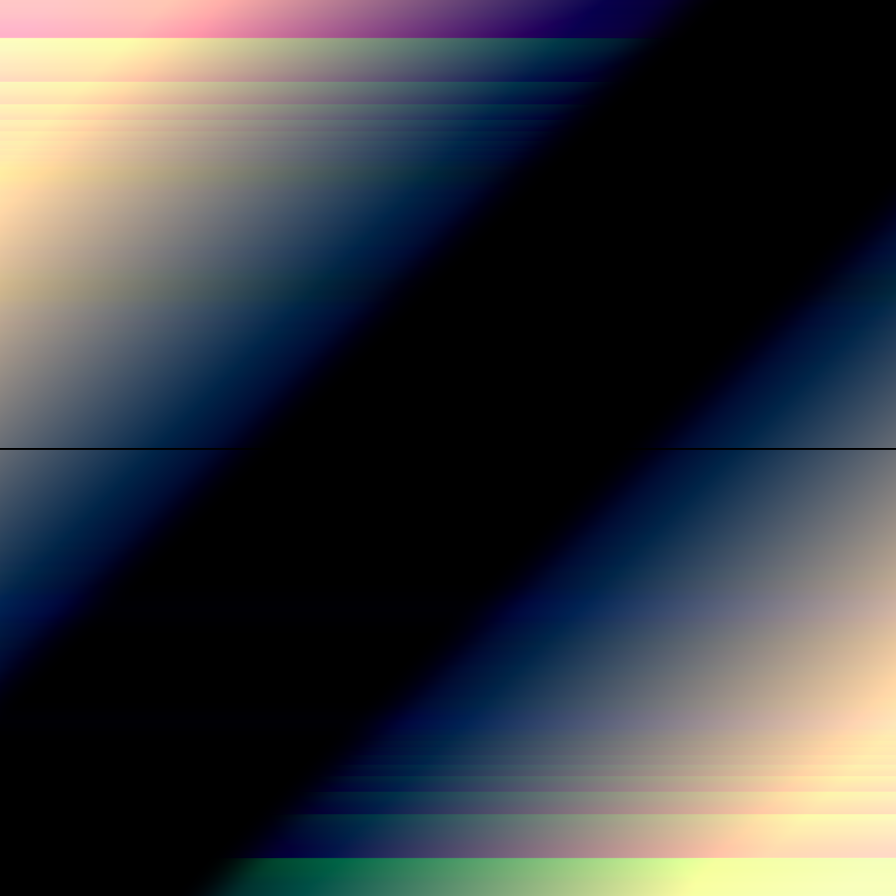
Write a three.js fragment shader that draws this background.

```glsl
#define BAND_HALF 0.21
#define STRIPE_SCALE 0.305
#define STRIPE_DECAY 0.054
#define STRIPE_PHASE 0.324
#define STRIPE_FALLOFF 0.8
#define EDGE_SOFT 0.0015
#define GREEN_SHIFT 0.28
#define RED_SHIFT 0.05
#define HAZE 0.045
#define GRAIN 0.006
#define SEAM_Y 0.499

varying vec2 vUv;

// Light fades in blue first, then green, then red
vec3 spectralRamp(float t) {
  float red = 2.3 * max(t - 0.115, 0.0);
  float green = 1.6 * (t - 0.025);
  float blue = 0.9 * pow(max(t + 0.02, 0.0), 0.58);
  return min(vec3(red, green, blue), vec3(1.0, 0.92, 0.76));
}

// Sawtooth whose stripes narrow and weaken away from the outer edge
float stripeSaw(float edgeDist) {
  float growth = STRIPE_SCALE * exp(edgeDist / STRIPE_DECAY);
  float phase = growth + STRIPE_PHASE;
  float cell = floor(phase);
  float f = phase - cell;
  float soft = clamp(EDGE_SOFT * growth / STRIPE_DECAY, 0.001, 0.6);
  float center = cell < 0.5 ? 0.15 : 0.5;
  float saw = f - smoothstep(1.0 - soft, 1.0, f) - center * (1.0 - soft);
  float fade = 1.0 - smoothstep(0.12, 0.23, edgeDist);
  return saw * fade / (1.0 + STRIPE_FALLOFF * cell);
}

// Fine row texture from layered sines, one phase per channel
vec3 rowGrain(float h) {
  vec3 sum = vec3(0.0);
  float freq = 173.0;
  float amp = 0.5;
  for (int i = 0; i < 4; i++) {
    sum += amp * sin(h * freq + vec3(0.0, 2.1, 4.2) * (float(i) + 1.0));
    freq *= 1.73;
    amp *= 0.75;
  }
  return sum;
}

float softLine(float h, float center, float width) {
  float d = (h - center) / width;
  return exp(-d * d);
}

void main() {
  float height = abs(vUv.y - 0.5);
  float side = vUv.y < 0.5 ? 1.0 : -1.0;
  float t = abs(vUv.x - vUv.y) - BAND_HALF;

  // Row shifts change sign across the middle
  float saw = side * stripeSaw(0.5 - height);
  float haze = softLine(height, 0.305, 0.014) + softLine(height, 0.180, 0.018);
  vec3 shift = vec3(-RED_SHIFT, GREEN_SHIFT, -0.04) * saw;
  shift += side * haze * HAZE * vec3(-0.1, -0.3, 1.0);
  shift += side * GRAIN * rowGrain(height) * smoothstep(0.02, 0.15, height);

  // Light on both sides of the dark diagonal
  vec3 color = spectralRamp(t) + shift * smoothstep(0.0, 0.15, t + 0.08);
  color = clamp(color, 0.0, 1.0) * smoothstep(-0.03, 0.06, t);
  color.b += 0.4 * HAZE * haze * step(vUv.y, 0.5) * (1.0 - smoothstep(0.0, 0.1, t));

  // Thin dark seam
  color *= smoothstep(0.0005, 0.0013, abs(vUv.y - SEAM_Y));

  gl_FragColor = vec4(color, 1.0);
}
```
